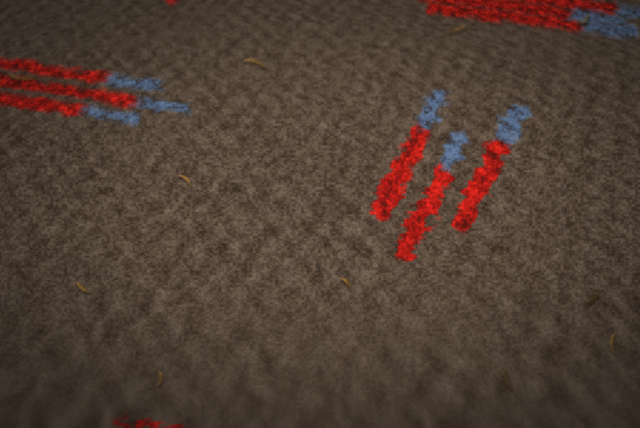
This texture is drawn by a Shadertoy shader. Its source:

```glsl
// Brown tufted carpet in shallow focus, with red and blue stroke motifs and scattered dry needles.
#define HORIZON 1.79          // height at which the ground plane vanishes
#define TUFT_SIZE vec2(0.06, 0.028)
#define FOCUS_HEIGHT 0.50
#define RED_SHARE 0.74        // part of each stroke that is red
#define NEEDLE_CELL 0.25
#define PILE_DARK vec3(0.205, 0.160, 0.128)
#define PILE_LIGHT vec3(0.460, 0.392, 0.325)
#define RED_DARK vec3(0.36, 0.055, 0.045)
#define RED_LIGHT vec3(0.88, 0.145, 0.110)
#define BLUE_DARK vec3(0.22, 0.27, 0.35)
#define BLUE_LIGHT vec3(0.39, 0.49, 0.64)

float hash(vec2 p) {
    vec3 q = fract(vec3(p.xyx) * 0.1031);
    q += dot(q, q.yzx + 33.33);
    return fract((q.x + q.y) * q.z);
}

float noise(vec2 p) {
    vec2 i = floor(p), f = fract(p);
    f = f * f * (3.0 - 2.0 * f);
    return mix(mix(hash(i), hash(i + vec2(1, 0)), f.x),
               mix(hash(i + vec2(0, 1)), hash(i + vec2(1, 1)), f.x), f.y);
}

float fbm(vec2 p) {
    float sum = 0.0, gain = 0.5;
    for (int i = 0; i < 4; i++) {
        sum += gain * noise(p);
        p = mat2(1.6, 1.2, -1.2, 1.6) * p + 7.3;
        gain *= 0.5;
    }
    return sum / 0.9375;
}

// Three parallel strokes, the middle one slid back; returns red and blue coverage
vec2 motif(vec2 p, vec2 start, vec2 dir, vec2 side, float halfWidth, float slide, float soft) {
    vec2 cover = vec2(0.0);
    for (int i = 0; i < 3; i++) {
        vec2 q = p - start - side * float(i) + (i == 1 ? slide * dir : vec2(0.0));
        float along = dot(q, dir) / dot(dir, dir);
        float d = length(q - dir * clamp(along, 0.0, 1.0)) - halfWidth;
        float ink = 1.0 - smoothstep(-soft, soft, d);
        float tip = smoothstep(-0.04, 0.04, along - RED_SHARE);
        cover = max(cover, ink * vec2(1.0 - tip, tip));
    }
    return cover;
}

// One bent, tapered needle per kept cell; returns coverage, lengthwise position, tint
vec3 needle(vec2 p, float soft) {
    vec2 id = floor(p / NEEDLE_CELL);
    vec2 center = vec2(hash(id + 11.7), hash(id + 31.3)) * 0.64 + 0.18;
    vec2 q = p - (id + center) * NEEDLE_CELL;
    float angle = 3.14159 * hash(id + 57.1);
    float c = cos(angle), s = sin(angle);
    q = mat2(c, -s, s, c) * q;
    float halfLength = mix(0.017, 0.034, hash(id + 73.9));
    float x = q.x / halfLength;
    q.y += (hash(id + 91.5) - 0.5) * 0.018 * x * x;
    float width = 0.0052 * (1.0 - x * x) * (0.75 + 0.25 * x);
    float ink = 1.0 - smoothstep(-soft, soft, abs(q.y) - width);
    ink *= 1.0 - smoothstep(0.85, 1.1, abs(x));
    float kept = step(hash(id + 5.3), 0.45 + 0.4 * id.y * NEEDLE_CELL);
    return vec3(ink * kept, x, hash(id + 43.7));
}

void mainImage(out vec4 fragColor, in vec2 fragCoord) {
    vec2 p = fragCoord / iResolution.y;
    float aspect = iResolution.x / iResolution.y;
    float pixel = 1.0 / iResolution.y;

    // Ground plane and depth of field
    float scale = HORIZON - p.y;
    vec2 ground = vec2((p.x - 0.5 * aspect) / scale, 1.0 / scale);
    float blur = smoothstep(0.08, 0.52, abs(p.y - FOCUS_HEIGHT));
    float soft = pixel + 0.001 + 0.005 * blur;

    // Staggered tufts, loosened by noise
    vec2 g = ground / TUFT_SIZE;
    g.x += 0.13 * g.y;
    g += 0.5 * (vec2(noise(g * 1.7), noise(g * 1.7 + 40.0)) - 0.5);
    float weave = cos(6.28318 * g.x) * cos(3.14159 * g.y);
    float wear = noise(g * 0.8 + 19.0);
    float fuzz = fbm(ground * vec2(85.0, 100.0)) - 0.5;
    float grain = fbm(p * vec2(150.0, 175.0)) - 0.5;
    float pile = 0.46 + weave * mix(0.06, 0.21, wear) + 0.42 * fuzz
               + grain * mix(0.95, 0.2, blur);
    vec3 color = mix(PILE_DARK, PILE_LIGHT, clamp(pile, 0.0, 1.0));
    color *= mix(vec3(1.0), vec3(0.99, 1.0, 1.02), weave);

    // Strokes with ragged, woven edges
    vec2 ragged = vec2(fbm(p * vec2(38.0, 65.0)), fbm(p * vec2(38.0, 65.0) + 23.0)) - 0.5;
    vec2 m = p + ragged * vec2(0.055, 0.028) * scale / 1.29;
    float edge = soft + 0.003;
    vec2 dye = motif(m, vec2(0.893, 0.510), vec2(0.129, 0.260), vec2(0.092, -0.016), 0.022, 0.31, edge);
    dye = max(dye, motif(m, vec2(-0.084, 0.867), vec2(0.449, -0.070), vec2(-0.027, -0.037), 0.013, -0.22, edge));
    dye = max(dye, motif(m, vec2(1.103, 1.020), vec2(0.459, -0.059), vec2(-0.043, -0.018), 0.014, 0.15, edge));
    dye = max(dye, motif(m, vec2(0.293, 0.005), vec2(-0.078, -0.215), vec2(0.053, -0.008), 0.018, 0.0, edge));
    dye = max(dye, motif(m, vec2(0.406, 1.004), vec2(0.020, 0.080), vec2(0.060, 0.030), 0.013, 0.0, edge));
    float shade = clamp(0.5 + 0.15 * weave + 1.1 * fuzz + 0.9 * grain, 0.0, 1.0);
    float thin = smoothstep(0.05, 0.35, shade);
    color = mix(color, mix(RED_DARK, RED_LIGHT, shade), dye.x * mix(0.75, 0.96, thin));
    color = mix(color, mix(BLUE_DARK, BLUE_LIGHT, shade), dye.y * mix(0.45, 0.88, thin));

    // Needles and their contact shadows
    float shadow = needle(p + vec2(-0.002, 0.005), soft + 0.002).x;
    color *= 1.0 - 0.45 * shadow;
    vec3 n = needle(p, soft);
    vec3 straw = mix(vec3(0.30, 0.21, 0.10), vec3(0.66, 0.49, 0.25), n.z);
    straw *= 0.9 + 0.2 * n.y + 0.5 * grain;
    color = mix(color, straw, n.x * mix(0.95, 0.6, blur));

    // Light falls off toward the corners
    vec2 v = (p - vec2(0.52 * aspect, 0.53)) * vec2(1.1 / aspect, 1.15);
    color *= 1.10 - 0.48 * smoothstep(0.2, 0.85, length(v));
    fragColor = vec4(clamp(color, 0.0, 1.0), 1.0);
}
```
